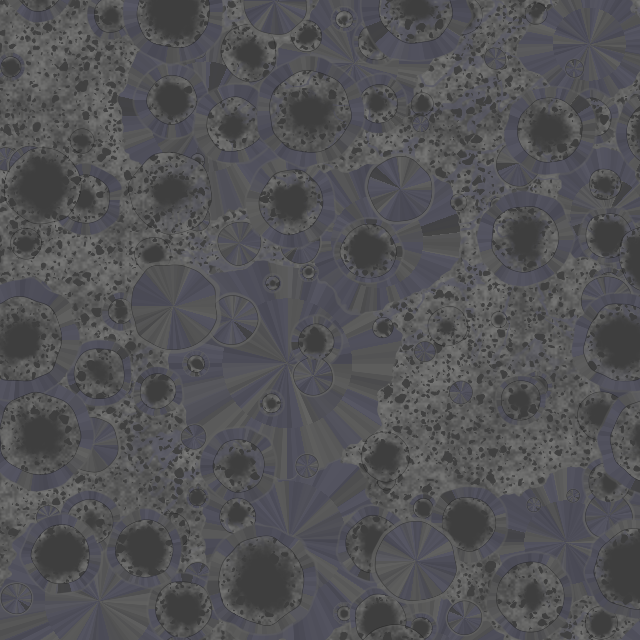
Write a three.js fragment shader that draws this texture.

```glsl
#define DARK vec3(0.245, 0.245, 0.245)
#define GRAY_LOW vec3(0.29, 0.29, 0.295)
#define GRAY_HIGH vec3(0.39, 0.39, 0.385)
#define BLUE_LOW vec3(0.275, 0.275, 0.315)
#define BLUE_HIGH vec3(0.345, 0.345, 0.395)
#define ROCK_LOW vec3(0.29, 0.29, 0.29)
#define ROCK_HIGH vec3(0.47, 0.47, 0.465)
#define EDGE 0.0013
#define FAN_SCALE 4.0
#define FAN_SHARE 0.55
#define DISC_SHARE 0.62
#define TAU 6.2831853

varying vec2 vUv;

float hash(vec2 p) {
  return fract(sin(dot(p, vec2(127.1, 311.7))) * 43758.5453);
}

float noise(vec2 p) {
  vec2 i = floor(p), f = fract(p);
  f = f * f * (3.0 - 2.0 * f);
  return mix(mix(hash(i), hash(i + vec2(1.0, 0.0)), f.x),
             mix(hash(i + vec2(0.0, 1.0)), hash(i + 1.0), f.x), f.y);
}

float fbm(vec2 p) {
  float sum = 0.0, amp = 0.5;
  for (int i = 0; i < 4; i++) {
    sum += amp * noise(p);
    p = p * 2.13 + 7.7;
    amp *= 0.5;
  }
  return sum / 0.9375;
}

vec2 cellCenter(vec2 cell, float seed) {
  return cell + 0.15 + 0.7 * vec2(hash(cell + seed), hash(cell + seed + 41.3));
}

// Filled disc of radius r with a smooth edge
float inside(float dist, float r) {
  return 1.0 - smoothstep(r - EDGE, r + EDGE, dist);
}

// Random tone per angular sector, n sectors in a turn
float sectors(vec2 d, float n, float seed) {
  float x = (atan(d.y, d.x + 1e-6) / TAU + 0.5) * n;
  float blur = min(1.0, EDGE * n / (TAU * length(d) + 1e-5));
  float i = mod(floor(x), n);
  return mix(hash(vec2(i, seed)), hash(vec2(mod(i + 1.0, n), seed)),
             smoothstep(1.0 - blur, 1.0, fract(x)));
}

// Radial streaks, mostly blue with some gray and few dark wedges
vec3 fan(vec2 d, float n, float seed) {
  float coarse = sectors(d, n, seed);
  float tone = mix(coarse, sectors(d, n * 4.0, seed + 3.1), 0.5);
  float gray = smoothstep(0.5, 0.75, sectors(d, n + 5.0, seed + 8.7));
  vec3 col = mix(mix(BLUE_LOW, BLUE_HIGH, tone), mix(GRAY_LOW, GRAY_HIGH, tone), gray);
  return mix(col, DARK, 0.8 * smoothstep(0.95, 0.97, coarse));
}

// Ragged dark grains that gather in clusters
float speckles(vec2 p, float scale, float density) {
  vec2 q = p * scale;
  q += 0.5 * vec2(noise(q * 1.9), noise(q * 1.9 + 31.0)) - 0.25;
  float soft = EDGE * scale * 0.7, sum = 0.0;
  for (int j = -1; j <= 1; j++)
  for (int i = -1; i <= 1; i++) {
    vec2 cell = floor(q) + vec2(i, j);
    float present = step(hash(cell + 5.5), density * (0.4 + 1.2 * noise(cell * 0.13)));
    float size = hash(cell + 9.2);
    float r = mix(0.14, 0.46, size * size);
    float dist = length(q - cellCenter(cell, scale));
    sum = max(sum, present * (1.0 - smoothstep(r - soft, r + soft, dist)));
  }
  return sum;
}

// Grainy ground mass with bluish wisps
vec3 rock(vec2 p, float specks) {
  float grain = 0.45 * fbm(p * 17.0) + 0.3 * noise(p * 120.0) + 0.25 * noise(p * 290.0);
  vec3 col = mix(ROCK_LOW, ROCK_HIGH, smoothstep(0.12, 0.88, grain));
  float vein = abs(fbm(p * 16.0 + 2.0 * fbm(p * 9.0)) - 0.5);
  float region = smoothstep(0.35, 0.65, noise(p * 3.0 + 4.0) + 0.35 * (p.x - 0.5));
  col = mix(col, BLUE_HIGH, 0.75 * region * (1.0 - smoothstep(0.015, 0.06, vein)));
  return mix(col, DARK, 0.93 * specks);
}

// Broad streaked patches with wavy outlines
vec3 addFans(vec3 col, vec2 p) {
  float wave = (fbm(p * 13.0) - 0.5) * 0.09;
  for (int j = -1; j <= 1; j++)
  for (int i = -1; i <= 1; i++) {
    vec2 cell = floor(p * FAN_SCALE) + vec2(i, j);
    float id = hash(cell + 2.4);
    if (id > FAN_SHARE) continue;
    vec2 d = p - cellCenter(cell, 17.0) / FAN_SCALE;
    float r = mix(0.09, 0.17, hash(cell + 6.1));
    float dist = length(d) + wave;
    float ring = step(0.6 * r, length(d));
    col = mix(col, GRAY_HIGH, 0.5 * inside(dist, r + 0.004));
    col = mix(col, fan(d, 19.0 + 8.0 * ring, id * 50.0 + ring), inside(dist, r));
  }
  return col;
}

// Round bodies: streaked wheels, or speckled shells with a fuzzy dark core
vec3 addDiscs(vec3 col, vec2 p, vec3 shell, float scale, float rMin, float rMax, float share) {
  vec4 body = vec4(0.0);
  float wobble = 1.0 + 0.12 * (noise(p * 38.0) - 0.5);
  float fuzz = 0.5 * (fbm(p * 60.0) - 0.5);
  for (int j = -1; j <= 1; j++)
  for (int i = -1; i <= 1; i++) {
    vec2 cell = floor(p * scale) + vec2(i, j);
    if (hash(cell + scale) > share) continue;
    float kind = hash(cell + 3.3 * scale), r = mix(rMin, rMax, hash(cell + 12.9));
    vec2 d = p - cellCenter(cell, scale) / scale;
    float dist = length(d) * wobble;
    if (dist > r * 1.6) continue;
    vec3 streaks = fan(d, 17.0, kind * 60.0);
    float mask = inside(dist, r);
    vec3 fill = streaks;
    if (kind < 0.25) {
      col = mix(col, GRAY_HIGH, 0.7 * inside(dist, r * 1.1));
    } else {
      float halo = r * mix(1.2, 1.5, hash(cell + 7.7)) * step(0.45, kind);
      col = mix(col, GRAY_HIGH, 0.4 * inside(dist, halo + 0.003));
      col = mix(col, streaks, inside(dist, halo));
      float core = mix(0.2, 0.65, hash(cell + 21.0));
      float dark = 1.0 - smoothstep(core, core + 0.4, dist / r + fuzz);
      fill = mix(shell * 0.96, DARK, dark);
    }
    body = mix(body, vec4(fill, 1.0), mask);
  }
  return col * (1.0 - body.a) + body.rgb * body.a;
}

void main() {
  vec2 p = vUv;
  float specks = max(speckles(p, 62.0, 0.5), speckles(p, 125.0, 0.4));
  vec3 ground = rock(p, specks);
  vec3 col = addFans(ground, p);
  col = addDiscs(col, p, ground, 17.0, 0.010, 0.020, 0.2);
  col = addDiscs(col, p, ground, 9.0, 0.023, 0.044, DISC_SHARE);
  col = addDiscs(col, p, ground, 5.3, 0.044, 0.068, DISC_SHARE);
  gl_FragColor = vec4(col, 1.0);
}
```
